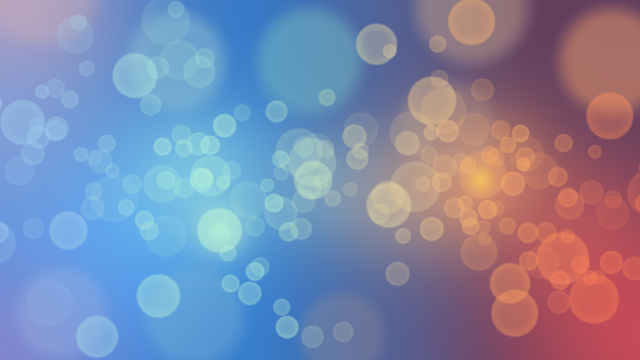
Reproduce this background procedurally as a Shadertoy shader.

```glsl
// Soft bokeh lights drifting over a blue to plum to red backdrop.
// Gaussian washes build the backdrop; broad halos, a few focal discs and
// jittered cellular layers, denser along a sloping band, build the lights.

vec3 hash3(vec2 cell, float seed) {
    vec3 q = fract(vec3(cell.xyx + seed * 7.31) * vec3(.1031, .1030, .0973));
    q += dot(q, q.yxz + 33.33);
    return fract((q.xxy + q.yzz) * q.zyx);
}

float glow(vec2 p, vec2 center, float size) {
    vec2 d = (p - center) / size;
    return exp(-dot(d, d));
}

// Blend a round gaussian patch of colour into the backdrop.
vec3 wash(vec3 base, vec2 p, vec2 center, float size, vec3 tint, float strength) {
    return mix(base, tint, strength * glow(p, center, size));
}

// Coverage of a lens disc whose rim is slightly brighter than its body.
float discMask(vec2 p, vec2 center, float radius, float blur) {
    float d = length(p - center);
    float body = 1. - smoothstep(radius - blur, radius + blur, d);
    return body * (.8 + .3 * smoothstep(.5, 1., d / radius));
}

// Wide out-of-focus disc with a flat body.
vec3 halo(vec3 base, vec2 p, vec2 center, float radius, vec3 tint, float strength) {
    float d = length(p - center) / radius;
    return mix(base, tint, strength * (1. - smoothstep(.72, 1.2, d)));
}

// Light colour runs from sky through mint and cream to orange red.
vec3 lightTint(vec2 c) {
    vec3 tint = mix(vec3(.64, .82, .93), vec3(.73, .97, .85), smoothstep(.1, .55, c.x));
    tint = mix(tint, vec3(.93, .86, .64), smoothstep(.7, 1.1, c.x));
    tint = mix(tint, vec3(1., .70, .42), smoothstep(1.08, 1.38, c.x));
    return mix(tint, vec3(1., .50, .34), smoothstep(1.3, 1.7, c.x - .35 * (c.y - .3)));
}

// Chance of a light: a sloping band plus three crowded spots.
float crowd(vec2 c, float spread) {
    float mid = .65 - .14 * smoothstep(.1, .9, c.x) - .15 * smoothstep(1.2, 1.7, c.x);
    float offset = (c.y - mid) / spread;
    float spots = glow(c, vec2(.55, .54), .15) + glow(c, vec2(1.34, .52), .17);
    return .58 * exp(-offset * offset) + .4 * spots + .4 * glow(c, vec2(.78, .17), .15);
}

// One cellular layer: each cell may hold one disc.
vec3 scatter(vec3 base, vec2 p, float cellSize, float spread, vec2 radii,
             float strength, float seed) {
    vec2 home = floor(p / cellSize);
    for (int j = -1; j <= 1; j++)
    for (int i = -1; i <= 1; i++) {
        vec2 cell = home + vec2(i, j);
        vec3 place = hash3(cell, seed);
        vec3 look = hash3(cell, seed + 5.);
        vec2 center = (cell + place.xy) * cellSize;
        float present = step(look.x, crowd(center, spread));
        float radius = mix(radii.x, radii.y, place.z);
        float alpha = strength * mix(.4, 1., look.y) * present;
        base = mix(base, lightTint(center), alpha * discMask(p, center, radius, .003));
    }
    return base;
}

vec3 backdrop(vec2 p) {
    vec3 plum = vec3(.39, .25, .37);
    vec3 col = mix(vec3(.20, .47, .78), vec3(.32, .39, .60), smoothstep(.65, 1.12, p.x));
    col = mix(col, plum, smoothstep(1., 1.52, p.x));
    col = wash(col, p, vec2(.25, .32), .38, vec3(.29, .67, 1.), .85);
    col = wash(col, p, vec2(0, 1), .38, vec3(.78, .64, .74), .85);
    col = wash(col, p, vec2(0, 0), .36, vec3(.57, .53, .80), .8);
    col = wash(col, p, vec2(0, .62), .28, vec3(.54, .64, .86), .65);
    col = wash(col, p, vec2(.55, .50), .22, vec3(.60, .88, .90), .65);
    col = wash(col, p, vec2(.90, .48), .17, vec3(.58, .75, .80), .45);
    col = wash(col, p, vec2(1.12, .46), .19, vec3(.82, .70, .58), .45);
    col = wash(col, p, vec2(1.34, .50), .20, vec3(.97, .66, .44), .7);
    col = wash(col, p, vec2(1.60, .33), .22, vec3(.87, .42, .36), .5);
    return wash(col, p, vec2(1.80, .06), .36, vec3(.90, .30, .33), .75);
}

vec3 broadHalos(vec3 col, vec2 p) {
    vec3 mist = vec3(.56, .76, .82);
    vec3 sand = vec3(.76, .63, .55);
    col = halo(col, p, vec2(.49, .83), .14, mist, .5);
    col = halo(col, p, vec2(.86, .83), .15, vec3(.46, .73, .76), .52);
    col = halo(col, p, vec2(1.31, .98), .16, sand, .5);
    col = halo(col, p, vec2(1.70, .83), .15, vec3(.88, .58, .42), .55);
    col = halo(col, p, vec2(.12, 1.03), .16, vec3(.86, .72, .72), .3);
    col = halo(col, p, vec2(.17, .13), .13, vec3(.64, .72, .88), .32);
    col = halo(col, p, vec2(.54, .12), .14, mist, .3);
    col = halo(col, p, vec2(.95, .07), .12, sand, .22);
    return halo(col, p, vec2(1.24, .64), .14, sand, .3);
}

// Principal sharp discs: center x, center y, radius.
vec3 focalDiscs(vec3 col, vec2 p) {
    vec3 lights[16] = vec3[16](
        vec3(.61, .36, .062), vec3(.87, .50, .053), vec3(1.08, .43, .062), vec3(1.20, .72, .067),
        vec3(1.31, .94, .065), vec3(.27, .065, .058), vec3(.19, .36, .053), vec3(.375, .79, .062),
        vec3(1.046, .877, .057), vec3(1.694, .678, .065), vec3(1.65, .17, .069), vec3(1.563, .282, .073),
        vec3(1.43, .13, .065), vec3(.44, .178, .06), vec3(.063, .66, .062), vec3(1.417, .213, .056));
    for (int i = 0; i < 16; i++) {
        vec3 light = lights[i];
        col = mix(col, lightTint(light.xy), .42 * discMask(p, light.xy, light.z, .004));
    }
    return wash(col, p, vec2(.615, .36), .07, vec3(.82, 1., .82), .55);
}

void mainImage(out vec4 fragColor, in vec2 fragCoord) {
    vec2 p = fragCoord / iResolution.y;
    vec3 col = broadHalos(backdrop(p), p);
    for (int k = 0; k < 2; k++)
        col = scatter(col, p, .21, .32, vec2(.04, .07), .26, float(k) + 1.);
    col = focalDiscs(col, p);
    for (int k = 0; k < 4; k++)
        col = scatter(col, p, .12, .21, vec2(.019, .034), .46, float(k) + 11.);
    // Bright core of the warm cluster.
    col = wash(col, p, vec2(1.335, .50), .035, vec3(1., .82, .36), .65);
    fragColor = vec4(col, 1.);
}
```
